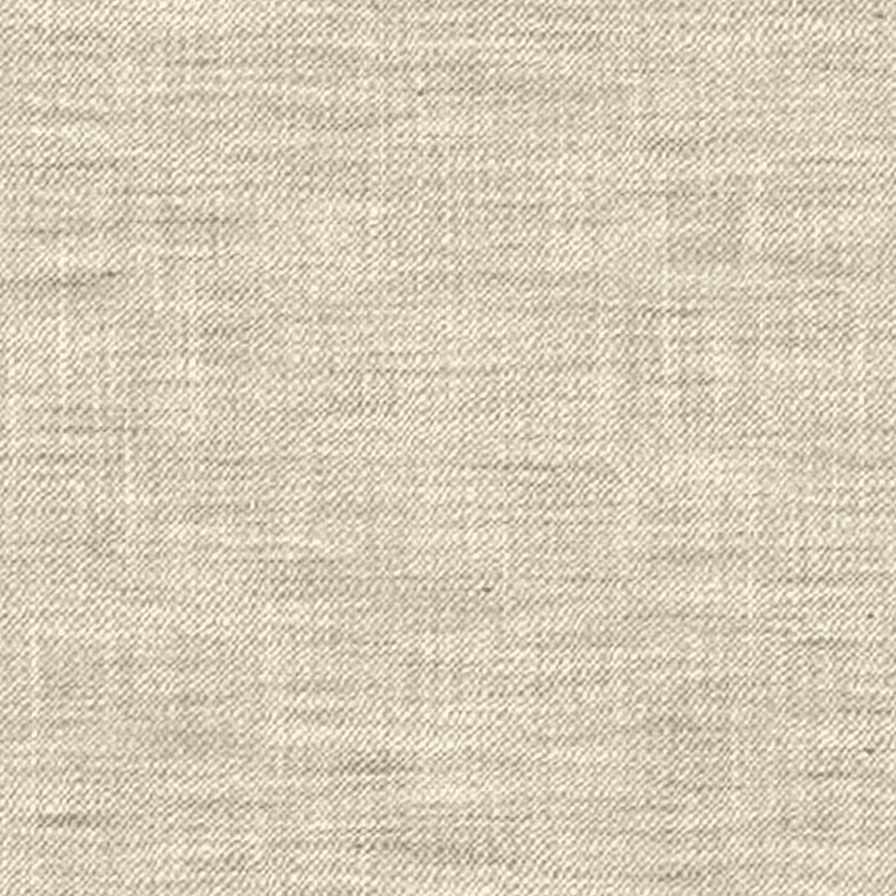
A three.js fragment shader for this texture:

```glsl
varying vec2 vUv;

const float PI = 3.14159265;

vec2 hash2(vec2 cell) {
  vec2 d = vec2(dot(cell, vec2(127.1, 311.7)), dot(cell, vec2(269.5, 183.3)));
  return fract(sin(d) * 43758.545);
}

vec2 gradientAt(vec2 cell) {
  float angle = 2.0 * PI * hash2(cell).x;
  return vec2(cos(angle), sin(angle));
}

float gradientNoise(vec2 p) {
  vec2 i = floor(p);
  vec2 f = p - i;
  vec2 u = f * f * f * (f * (f * 6.0 - 15.0) + 10.0);
  vec2 e = vec2(1.0, 0.0);
  float bottom = mix(dot(gradientAt(i), f), dot(gradientAt(i + e.xy), f - e.xy), u.x);
  float top = mix(dot(gradientAt(i + e.yx), f - e.yx), dot(gradientAt(i + e.xx), f - e.xx), u.x);
  return mix(bottom, top, u.y);
}

// Thread coordinates: one unit per thread, gently wavering
vec2 threadSpace(vec2 p) {
  vec2 drift = vec2(gradientNoise(p * vec2(9.0, 4.0)), gradientNoise(p * vec2(4.0, 9.0) + 31.0));
  vec2 wobble = vec2(gradientNoise(p * vec2(70.0, 30.0) + 57.0), gradientNoise(p * vec2(30.0, 70.0) + 83.0));
  return p * vec2(186.0, 172.0) + drift * 1.6 + wobble * 0.8;
}

// Rare dark specks of husk, at most one per coarse cell
float huskFlecks(vec2 p) {
  vec2 cell = floor(p * 14.0);
  vec2 center = (cell + 0.2 + 0.6 * hash2(cell + 5.0)) / 14.0;
  float present = step(0.965, hash2(cell + 71.0).x);
  return present * (1.0 - smoothstep(0.001, 0.0045, length((p - center) * vec2(0.8, 1.0))));
}

void main() {
  vec2 p = vUv;
  vec2 thread = threadSpace(p);

  // Weave of crossed diagonals, the rising one stronger
  float rising = cos(PI * (thread.x - thread.y));
  float falling = cos(PI * (thread.x + thread.y));
  float weave = 0.66 * rising + 0.34 * falling;
  float relief = 0.43 + 0.2 * gradientNoise(p * vec2(6.0, 14.0) + 13.0);
  float tone = 0.56 + relief * weave;

  // Uneven weft rows and warp columns
  tone += 0.40 * gradientNoise(vec2(p.x * 7.0, thread.y * 0.7));
  tone += 0.20 * gradientNoise(vec2(p.x * 3.0, p.y * 36.0) + 19.0);
  tone += 0.24 * gradientNoise(vec2(thread.x * 0.7, p.y * 6.0) + 43.0);

  // Broad shading, then fibre grain slanted along the rising diagonal
  tone += 0.06 * gradientNoise(p * vec2(3.0, 5.0) + 7.0);
  vec2 slant = vec2(p.x + p.y, p.y - p.x);
  tone += 0.46 * gradientNoise(slant * vec2(62.0, 125.0) + 3.0);
  tone += 0.36 * gradientNoise(p * 215.0 + 11.0);

  // Dark slubs open the gaps along a row; pale threads run up the cloth
  float slub = smoothstep(0.22, 0.52, gradientNoise(vec2(p.x * 6.0, p.y * 95.0) + 91.0));
  tone -= slub * (0.18 - 0.3 * min(weave, 0.0));
  float paleWarp = smoothstep(0.25, 0.5, gradientNoise(vec2(p.x * 95.0, p.y * 2.5) + 67.0));
  tone += 0.2 * paleWarp;

  // Flax colours from shadowed gap to lit thread
  vec3 gapColor = vec3(0.69, 0.64, 0.56);
  vec3 litColor = vec3(0.97, 0.94, 0.86);
  vec3 color = mix(gapColor, litColor, clamp(tone, -0.35, 1.08));
  color += vec3(0.008, 0.0, -0.008) * gradientNoise(p * vec2(6.0, 14.0) + 29.0);
  color = mix(color, vec3(0.36, 0.32, 0.27), 0.65 * huskFlecks(p));

  gl_FragColor = vec4(color, 1.0);
}
```
